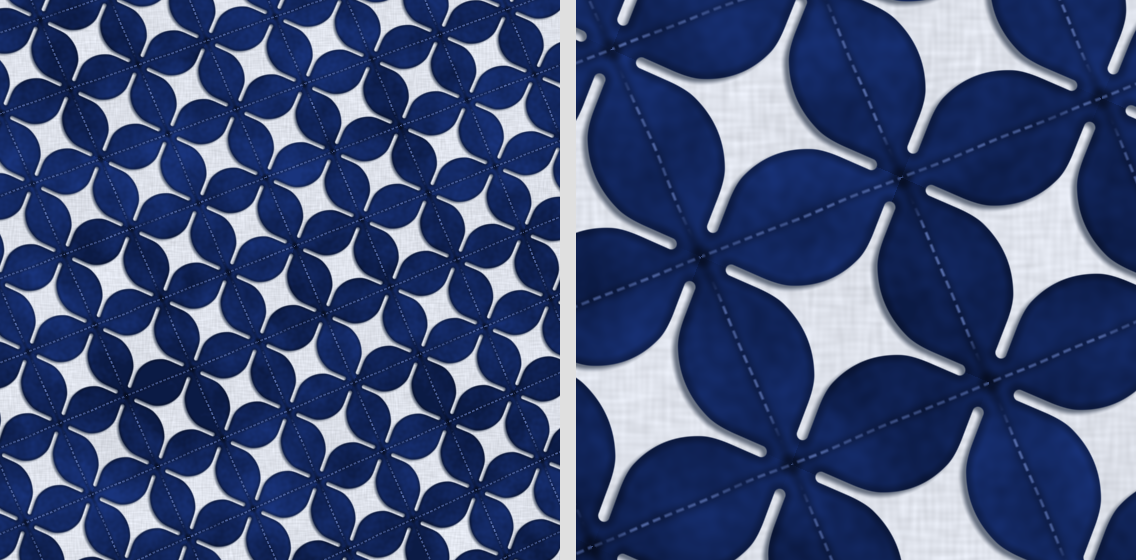
Left: the whole. Right: its middle third, enlarged.
Give the GLSL for this pattern, as a Shadertoy shader.

```glsl
// Lattice, in canvas heights
const vec2 ORIGIN = vec2(0.527, 0.561);
const vec2 AXIS_A = vec2(0.1191, 0.0473);
const vec2 AXIS_B = vec2(0.0525, -0.1221);
const vec2 SKEW = vec2(-0.0010, 0.0014);     // slow drift of the axes over the cloth
const float EDGE = 0.131;                    // mean length of a lattice edge

// Star cutout and stitching, in lattice edges
const float STAR_REACH = 0.56;
const float SLIT_RADIUS = 0.026;
const float SLIT_END = 0.56;
const float FILLET = 0.02;
const float STITCH_WIDTH = 0.008;
const float STITCHES_PER_EDGE = 17.0;
const vec2 SHADOW_SHIFT = vec2(0.0030, 0.0022);

const vec3 BLUE_DARK = vec3(0.045, 0.105, 0.27);
const vec3 BLUE_LIGHT = vec3(0.10, 0.205, 0.49);
const vec3 THREAD = vec3(0.36, 0.45, 0.70);
const vec3 LINEN = vec3(0.87, 0.885, 0.92);
const vec3 SHADOW = vec3(0.33, 0.37, 0.44);

vec2 hash2(vec2 p) {
    vec3 q = fract(p.xyx * vec3(0.1031, 0.1030, 0.0973));
    q += dot(q, q.yzx + 33.33);
    return fract((q.xx + q.yz) * q.zy);
}

float cornerSlope(vec2 corner, vec2 offset) {
    return dot(hash2(corner + 57.0) * 2.0 - 1.0, offset);
}

float gradientNoise(vec2 p) {
    vec2 i = floor(p), f = p - i;
    vec2 w = f * f * f * (f * (f * 6.0 - 15.0) + 10.0);
    vec2 e = vec2(1.0, 0.0);
    return mix(mix(cornerSlope(i, f), cornerSlope(i + e, f - e), w.x),
               mix(cornerSlope(i + e.yx, f - e.yx), cornerSlope(i + 1.0, f - 1.0), w.x), w.y);
}

// Canvas position to lattice position, undoing the drift by iteration
vec2 latticeCoords(vec2 p) {
    mat2 toLattice = inverse(mat2(AXIS_A, AXIS_B));
    vec2 uv = toLattice * (p - ORIGIN);
    for (int i = 0; i < 3; i++) {
        uv = toLattice * (p - ORIGIN - SKEW * uv.x * uv.y);
    }
    return uv;
}

float smoothMin(float a, float b, float k) {
    float h = max(k - abs(a - b), 0.0) / k;
    return min(a, b) - 0.25 * h * h * k;
}

// Four-armed concave star with round-ended slits, negative inside
float starDistance(vec2 uv) {
    vec2 q = fract(uv) - 0.5;
    vec2 d = abs(vec2(q.x + q.y, q.x - q.y)) * 0.70711;
    vec2 root = sqrt(max(d, 0.02));
    float body = (root.x + root.y - sqrt(STAR_REACH)) / length(0.5 / root);
    float along = max(d.x, d.y), across = min(d.x, d.y);
    float slit = length(vec2(max(along - SLIT_END, 0.0), across)) - SLIT_RADIUS;
    return smoothMin(body, slit, FILLET);
}

vec3 linenColor(vec2 p) {
    float weave = gradientNoise(p * vec2(50.0, 300.0)) + gradientNoise(p * vec2(300.0, 50.0));
    return LINEN * (1.0 + 0.07 * weave + 0.05 * gradientNoise(p * 7.0));
}

vec3 petalColor(vec2 p, vec2 uv, float starDist, float px) {
    // Each petal lies on the nearest lattice edge
    vec2 q = fract(uv) - 0.5;
    bool onA = abs(q.y) > abs(q.x);
    vec2 id = onA ? vec2(floor(uv.x), round(uv.y)) : vec2(round(uv.x), floor(uv.y));
    float along = onA ? uv.x : uv.y;
    float across = onA ? uv.y - id.y : uv.x - id.x;
    float seed = hash2(id * 2.0 + (onA ? 131.0 : 214.0)).x;

    // Mottled dye, with a small change of tone at the crease
    float tone = 0.42 + 0.2 * (p.y - 0.5) + 0.3 * (seed - 0.5);
    tone += 0.7 * gradientNoise(p * 5.0) + 0.5 * gradientNoise(p * 24.0 + seed * 9.0);
    tone += 0.25 * gradientNoise(p * 110.0);
    tone += 0.07 * smoothstep(-0.02, 0.02, across) - 0.035;
    vec3 color = mix(BLUE_DARK, BLUE_LIGHT, clamp(tone, 0.0, 1.0));
    color *= mix(0.72, 1.0, smoothstep(0.0, 0.05, starDist));

    // Seam groove and dimple at the joint
    float wobble = 0.012 * gradientNoise(vec2(along * 3.0, seed * 40.0));
    float seamDist = abs(across + wobble);
    float jointDist = length(uv - round(uv));
    color *= 1.0 - 0.22 * exp(-seamDist * seamDist * 1500.0);
    color *= 1.0 - 0.35 * (1.0 - smoothstep(0.02, 0.07, jointDist));

    // Dashed thread, fading towards the joints on the second axis
    float dash = smoothstep(0.08, 0.28, abs(fract(along * STITCHES_PER_EDGE + seed) - 0.5));
    float thread = dash * (1.0 - smoothstep(0.0, STITCH_WIDTH + px, seamDist));
    float wear = 0.75 + 0.6 * gradientNoise(vec2(along * 6.0, seed * 70.0));
    float fade = onA ? 0.85 : smoothstep(0.08, 0.3, jointDist);
    return mix(color, THREAD, clamp(thread * wear * fade, 0.0, 1.0));
}

void mainImage(out vec4 fragColor, in vec2 fragCoord) {
    vec2 p = fragCoord / iResolution.y;
    float px = 1.0 / (iResolution.y * EDGE);
    vec2 uv = latticeCoords(p);
    float starDist = starDistance(uv);

    // Linen shaded by the petals to its upper right
    float shade = smoothstep(-0.012 - px, 0.012 + px, starDistance(latticeCoords(p + SHADOW_SHIFT)));
    vec3 ground = mix(linenColor(p), SHADOW, 0.85 * shade);

    float petal = smoothstep(-px, px, starDist);
    fragColor = vec4(mix(ground, petalColor(p, uv, starDist, px), petal), 1.0);
}
```
